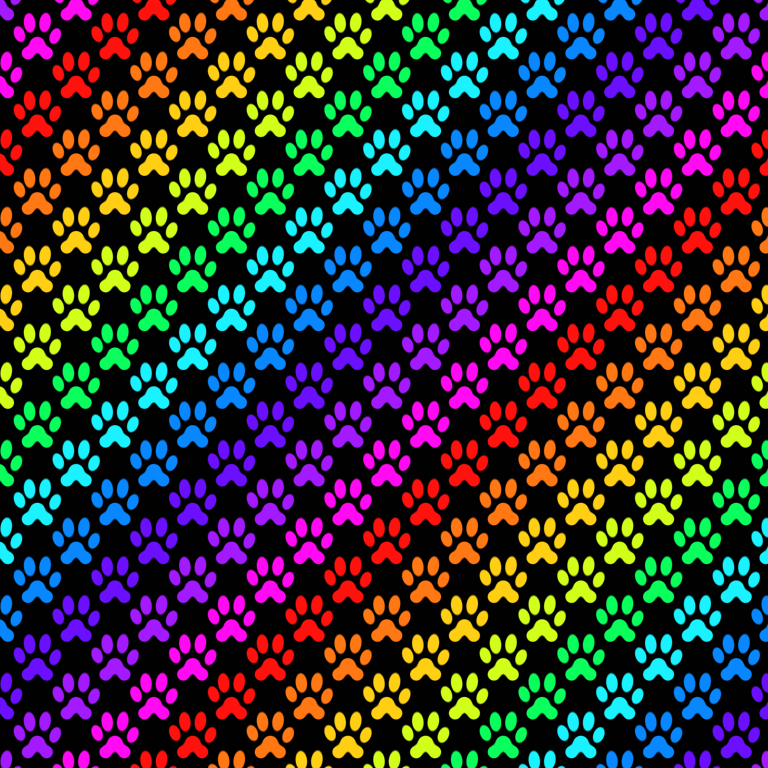
Give the GLSL for this pattern, as a WebGL 1 fragment shader.

```glsl
precision highp float;
// Staggered paw prints on black, coloured in diagonal rainbow bands.

uniform vec2 u_resolution;

// Approximate distance to an ellipse tilted anticlockwise.
float toe(vec2 p, vec2 centre, vec2 radii, float tilt) {
  float c = cos(tilt), s = sin(tilt);
  vec2 local = mat2(c, -s, s, c) * (p - centre);
  return (length(local / radii) - 1.0) * min(radii.x, radii.y);
}

float smoothMin(float a, float b, float k) {
  float h = max(k - abs(a - b), 0.0) / k;
  return min(a, b) - h * h * k * 0.25;
}

// Domed heel pad with two rounded lower lobes.
float heelPad(vec2 p) {
  float dome = length(p - vec2(0.0, -0.21)) - 0.2;
  float lobes = length(vec2(abs(p.x), p.y) - vec2(0.24, -0.43)) - 0.16;
  return smoothMin(dome, lobes, 0.16);
}

float paw(vec2 p) {
  float inner = min(toe(p, vec2(-0.2, 0.35), vec2(0.147, 0.25), 0.1),
                    toe(p, vec2(0.2, 0.36), vec2(0.147, 0.25), -0.14));
  float outer = min(toe(p, vec2(-0.46, 0.06), vec2(0.137, 0.21), 0.35),
                    toe(p, vec2(0.46, 0.01), vec2(0.137, 0.21), -0.4));
  return min(heelPad(p), min(inner, outer));
}

// Ten-step rainbow, one colour per diagonal band.
vec3 bandColour(float band) {
  float i = mod(band, 10.0);
  if (i < 0.5) return vec3(1.0, 0.04, 0.95);
  if (i < 1.5) return vec3(1.0, 0.07, 0.05);
  if (i < 2.5) return vec3(1.0, 0.47, 0.08);
  if (i < 3.5) return vec3(1.0, 0.81, 0.08);
  if (i < 4.5) return vec3(0.82, 1.0, 0.1);
  if (i < 5.5) return vec3(0.04, 1.0, 0.36);
  if (i < 6.5) return vec3(0.1, 0.95, 1.0);
  if (i < 7.5) return vec3(0.03, 0.53, 1.0);
  if (i < 8.5) return vec3(0.42, 0.06, 1.0);
  return vec3(0.64, 0.1, 1.0);
}

void main() {
  // One unit is half the spacing between paws in a row.
  float scale = 19.78;
  vec2 uv = gl_FragCoord.xy / u_resolution.y;
  vec2 q = (uv - vec2(0.0486, 0.9525)) * scale;

  // Diamond cells: x counts the colour bands, y counts along a band.
  vec2 cell = floor(vec2(q.x - q.y, q.x + q.y) * 0.5 + 0.5);
  vec2 local = q - vec2(cell.x + cell.y, cell.y - cell.x);

  float blur = 0.8 * scale / u_resolution.y;
  float ink = 1.0 - smoothstep(-blur, blur, paw(local));
  gl_FragColor = vec4(mix(vec3(0.005), bandColour(cell.x), ink), 1.0);
}
```
